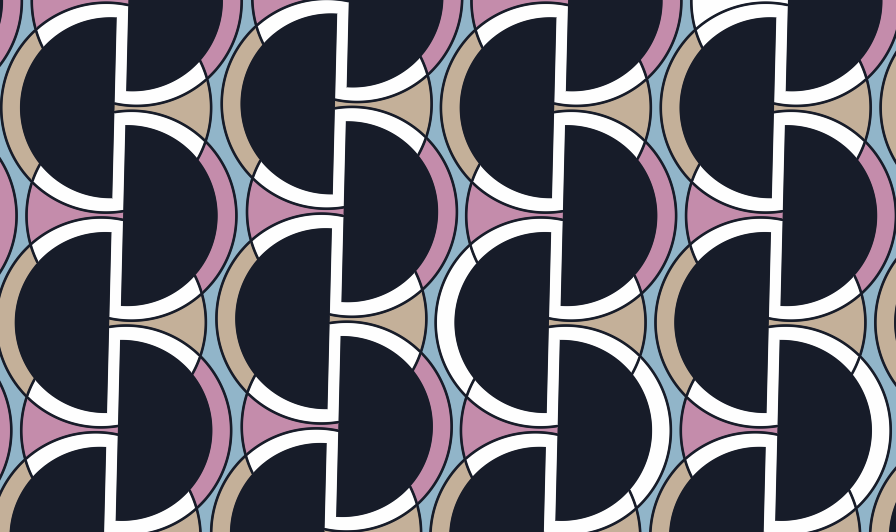
Give the GLSL for this pattern, as a Shadertoy shader.

```glsl
// Tilted columns of staggered half discs inside overlapping outlined circles.

const vec3 INK   = vec3(0.09, 0.11, 0.16);
const vec3 WHITE = vec3(0.995);
const vec3 TAN   = vec3(0.77, 0.69, 0.60);
const vec3 PINK  = vec3(0.77, 0.55, 0.67);
const vec3 BLUE  = vec3(0.57, 0.71, 0.79);

const float ROWS = 4.951;               // half-disc steps per canvas height
const float PITCH = 2.046;              // column spacing, in steps
const vec2 ORIGIN = vec2(1.118, 1.005); // first left disc, from the top left
const float TILT = 0.0245;              // lean of each column
const float RING_RADIUS = 0.977;
const float RING_SHIFT = 0.13;
const float DISC_RADIUS = 0.843;
const float DISC_SHIFT = 0.09;
const float STRIP_HALF = 0.052;
const float LINE_HALF = 0.0125;

float fill(float dist, float px) {
    return smoothstep(0.6, -0.6, dist / px);
}

// Half disc that opens toward side (-1 left, +1 right) of the column axis
float halfDisc(vec2 p, float side) {
    float disc = length(p - vec2(side * DISC_SHIFT, 0.0)) - DISC_RADIUS;
    return max(disc, STRIP_HALF - side * p.x);
}

float ring(vec2 p, float side) {
    return length(p - vec2(side * RING_SHIFT, 0.0)) - RING_RADIUS;
}

// Crescents left white: column, step
bool isBareCrescent(vec2 cell) {
    return cell == vec2(2.0, 2.0) || cell == vec2(2.0, 3.0) || cell == vec2(3.0, 3.0);
}

// Wedges left white: column, step
bool isBareWedge(vec2 cell) {
    return cell == vec2(3.0, -1.0);
}

// Colour of the part covered by a single ring: crescent outside, wedge inside
vec3 tint(vec3 base, float x, float side, vec2 cell) {
    bool bare = side * x > 0.3 ? isBareCrescent(cell) : isBareWedge(cell);
    return bare ? WHITE : base;
}

vec3 drawColumn(vec3 under, vec2 p, float column, float px) {
    // Place and lean the column; one sits slightly higher
    vec2 lift = column == 1.0 ? vec2(0.006, -0.036) : vec2(0.0);
    vec2 q = p - ORIGIN - lift - vec2(column * PITCH, 0.0);
    q = vec2(q.x + TILT * q.y, q.y - TILT * q.x);

    // Left discs on even steps, right discs on odd steps
    float leftStep = 2.0 * floor(q.y * 0.5 + 0.5);
    float rightStep = 2.0 * floor(q.y * 0.5) + 1.0;
    vec2 left = q - vec2(0.0, leftStep);
    vec2 right = q - vec2(0.0, rightStep);
    float leftRing = ring(left, -1.0);
    float rightRing = ring(right, 1.0);
    float inLeft = fill(leftRing, px);
    float inRight = fill(rightRing, px);

    // Regions by overlap
    vec3 color = mix(under, tint(TAN, q.x, -1.0, vec2(column, leftStep)), inLeft);
    color = mix(color, tint(PINK, q.x, 1.0, vec2(column, rightStep)), inRight);
    color = mix(color, WHITE, inLeft * inRight);

    // Outlines and solid half discs
    float outline = min(abs(leftRing), abs(rightRing)) - LINE_HALF;
    float solid = min(halfDisc(left, -1.0), halfDisc(right, 1.0));
    return mix(color, INK, fill(min(outline, solid), px));
}

void mainImage(out vec4 fragColor, in vec2 fragCoord) {
    float px = ROWS / iResolution.y;
    vec2 p = vec2(fragCoord.x, iResolution.y - fragCoord.y) * px;
    float nearest = floor((p.x - ORIGIN.x) / PITCH + 0.5);

    vec3 color = BLUE;
    for (int i = -1; i <= 1; i++) {
        color = drawColumn(color, p, nearest + float(i), px);
    }
    fragColor = vec4(color, 1.0);
}
```
